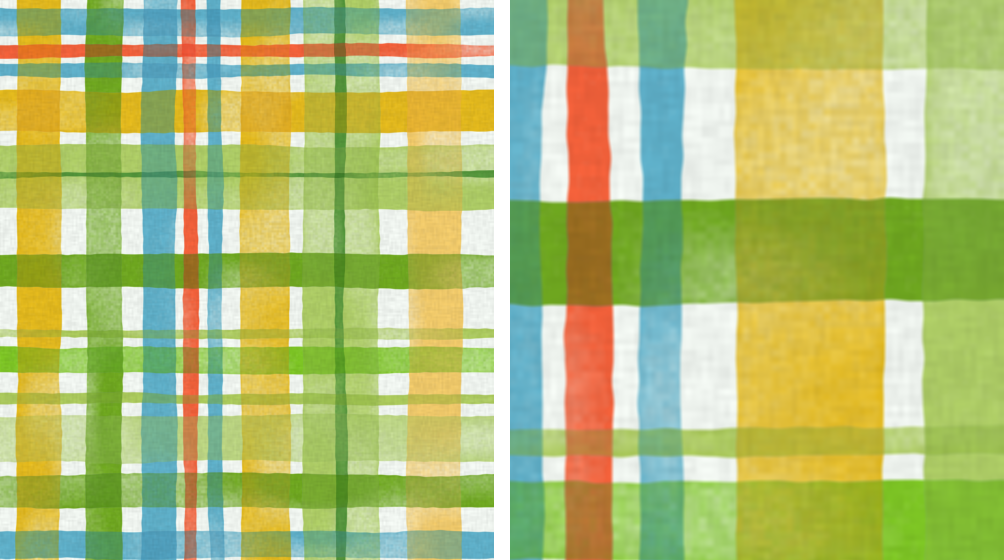
Left: the whole. Right: its middle third, enlarged.
A WebGL 1 fragment shader for this pattern:

```glsl
precision highp float;
uniform vec2 u_resolution;

#define REPEAT_Y 0.935   // height of one plaid repeat, in canvas heights
#define WOBBLE 0.0050    // slow wander of the brush
#define RAGGED 0.0016    // fine roughness of the edges
#define SOFTNESS 0.0016  // edge blur
#define FADE 0.42        // how far a stroke thins out
#define GRAIN 0.30       // dry-brush speckle
#define WEAVE 0.05       // cloth texture
#define OVERLAP 0.65     // 0 = multiplied crossings, 1 = averaged

const vec3 PAPER = vec3(0.93, 0.95, 0.93);
const vec3 YELLOW = vec3(0.94, 0.75, 0.12);
const vec3 APRICOT = vec3(1.00, 0.82, 0.44);
const vec3 LEAF = vec3(0.46, 0.68, 0.13);
const vec3 LIME = vec3(0.52, 0.80, 0.15);
const vec3 SAGE = vec3(0.72, 0.83, 0.42);
const vec3 OLIVE = vec3(0.71, 0.82, 0.38);
const vec3 FOREST = vec3(0.34, 0.60, 0.24);
const vec3 BLUE = vec3(0.39, 0.71, 0.83);
const vec3 CORAL = vec3(1.00, 0.39, 0.24);

float hash(vec2 p) {
  vec3 q = fract(vec3(p.xyx) * 0.1031);
  q += dot(q, q.yzx + 33.33);
  return fract((q.x + q.y) * q.z);
}

float noise(vec2 p) {
  vec2 i = floor(p), f = fract(p);
  f = f * f * (3.0 - 2.0 * f);
  return mix(mix(hash(i), hash(i + vec2(1.0, 0.0)), f.x),
             mix(hash(i + vec2(0.0, 1.0)), hash(i + vec2(1.0, 1.0)), f.x), f.y);
}

// Offset of a hand-drawn edge along the stroke
float waver(float along, float seed) {
  return WOBBLE * (noise(vec2(along * 9.0, seed)) - 0.5)
       + RAGGED * (noise(vec2(along * 75.0, seed + 40.0)) - 0.5);
}

// Paints one stroke; pos = (along, across), layer = colour and coverage
void stroke(inout vec4 layer, vec2 pos, float center, float halfWidth, vec3 ink) {
  float seed = floor(center * 900.0);
  float offset = pos.y - center - WOBBLE * (noise(vec2(pos.x * 5.0, seed + 11.0)) - 0.5);
  float low = offset + halfWidth + waver(pos.x, seed + 3.0);
  float high = halfWidth - offset + waver(pos.x, seed + 7.0);
  float inside = min(low, high);
  float soft = max(SOFTNESS, 0.75 / u_resolution.y);
  float mask = smoothstep(-soft, soft, inside);

  // Pigment pools and thins along the stroke, with a denser rim
  float pool = noise(vec2(pos.x * 7.0, pos.y * 14.0 + seed));
  float density = 1.0 - FADE * smoothstep(0.3, 0.85, pool);
  float speckle = noise(pos * 230.0 + seed) - 0.5;
  density += GRAIN * speckle * (1.25 - density);
  density += 0.08 * (1.0 - smoothstep(0.0, 0.006, inside));

  float cover = mask * clamp(density, 0.0, 1.0);
  layer.rgb = mix(layer.rgb, ink, cover);
  layer.a = max(layer.a, cover);
}

void main() {
  vec2 p = gl_FragCoord.xy / u_resolution.y;
  float down = 1.0 - p.y;

  // Strokes across, measured from the top
  vec4 weft = vec4(1.0, 1.0, 1.0, 0.0);
  vec2 h = vec2(p.x + 3.0 * floor(down / REPEAT_Y), mod(down, REPEAT_Y));
  stroke(weft, h, 0.039, 0.0240, BLUE);
  stroke(weft, h, 0.090, 0.0110, CORAL);
  stroke(weft, h, 0.126, 0.0115, BLUE);
  stroke(weft, h, 0.198, 0.0370, YELLOW);
  stroke(weft, h, 0.316, 0.0570, SAGE);
  stroke(weft, h, 0.311, 0.0050, FOREST);
  stroke(weft, h, 0.484, 0.0300, LEAF);
  stroke(weft, h, 0.596, 0.0080, OLIVE);
  stroke(weft, h, 0.645, 0.0230, LIME);
  stroke(weft, h, 0.711, 0.0090, OLIVE);
  stroke(weft, h, 0.783, 0.0410, mix(SAGE, vec3(1.0), 0.2));
  stroke(weft, h, 0.877, 0.0290, LEAF);

  // Strokes down, measured from the left
  vec4 warp = vec4(1.0, 1.0, 1.0, 0.0);
  vec2 v = vec2(down + 5.0, p.x);
  stroke(warp, v, 0.068, 0.0390, YELLOW);
  stroke(warp, v, 0.186, 0.0330, LEAF);
  stroke(warp, v, 0.285, 0.0300, BLUE);
  stroke(warp, v, 0.340, 0.0125, CORAL);
  stroke(warp, v, 0.385, 0.0125, BLUE);
  stroke(warp, v, 0.473, 0.0440, YELLOW);
  stroke(warp, v, 0.609, 0.0680, SAGE);
  stroke(warp, v, 0.607, 0.0095, FOREST);
  stroke(warp, v, 0.776, 0.0480, APRICOT);

  // Translucent crossings on woven cloth
  vec3 color = mix(weft.rgb * warp.rgb, 0.5 * (weft.rgb + warp.rgb),
                   OVERLAP * weft.a * warp.a);
  float weave = noise(p * vec2(300.0, 90.0)) + noise(p * vec2(90.0, 300.0)) - 1.0;
  color *= PAPER * (1.0 + WEAVE * weave);
  gl_FragColor = vec4(clamp(color, 0.0, 1.0), 1.0);
}
```
